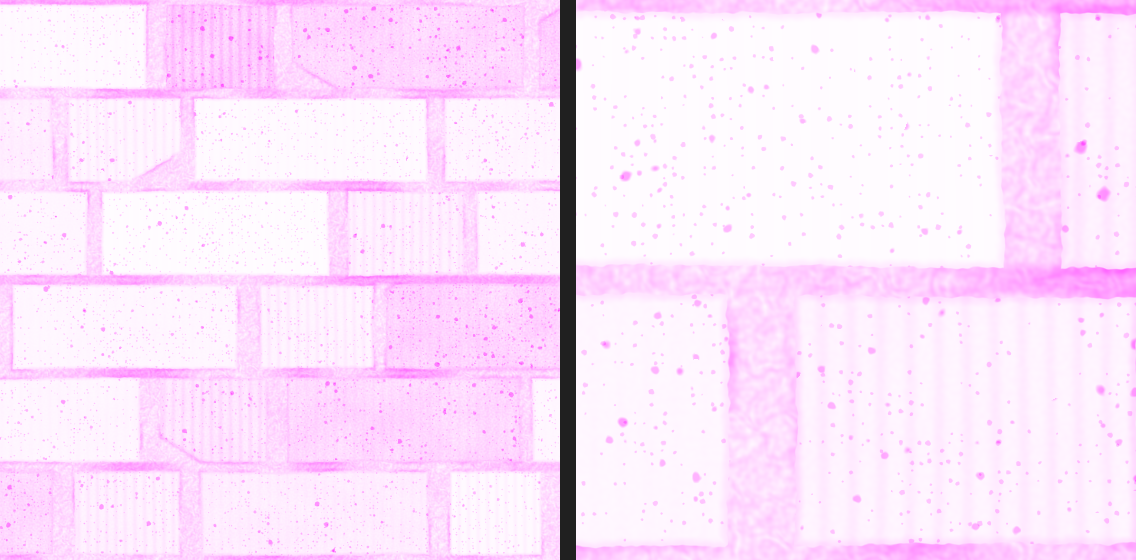
Left: the whole. Right: its middle third, enlarged.
Write a WebGL 1 fragment shader that draws this texture.

```glsl
precision highp float;
// Weathered wall: six courses of pale pink bricks, mixed lengths, pitted faces and rough mortar.

uniform vec2 u_resolution;

const float COURSES = 6.0;
const float HALF_HEIGHT = 0.0745;
const vec3 CHALK = vec3(1.0, 0.995, 1.0);
const vec3 MAGENTA = vec3(1.0, 0.3, 1.0);

float hash(vec2 p) {
  vec3 q = fract(vec3(p.xyx) * 0.1031);
  q += dot(q, q.yzx + 33.33);
  return fract((q.x + q.y) * q.z);
}

vec2 hash2(vec2 p) {
  return vec2(hash(p), hash(p + vec2(37.2, 91.7)));
}

float slope(vec2 cell, vec2 offset) {
  float angle = 6.2832 * hash(cell);
  return dot(vec2(cos(angle), sin(angle)), offset);
}

// Gradient noise, roughly -0.7 to 0.7
float noise(vec2 p) {
  vec2 i = floor(p), f = fract(p);
  vec2 u = f * f * f * (f * (f * 6.0 - 15.0) + 10.0);
  vec2 e = vec2(1.0, 0.0);
  return mix(mix(slope(i, f), slope(i + e.xy, f - e.xy), u.x),
             mix(slope(i + e.yx, f - e.yx), slope(i + e.xx, f - e.xx), u.x), u.y);
}

float fbm(vec2 p) {
  float sum = 0.0, gain = 0.6;
  for (int i = 0; i < 4; i++) {
    sum += gain * noise(p);
    p = p * 2.03 + 17.1;
    gain *= 0.5;
  }
  return sum;
}

// Round pits of random size, one per cell at most
float pits(vec2 p, float cells, float density, float maxRadius, float pixel) {
  vec2 q = p * cells, cell = floor(q);
  vec2 center = 0.5 + 0.45 * (hash2(cell + cells) - 0.5);
  float size = hash(cell + 5.3);
  float radius = maxRadius * mix(0.35, 1.0, size * size);
  float blur = max(pixel * cells * 0.8, 0.08);
  float d = length(fract(q) - center) + 0.12 * noise(q * 3.0);
  float present = step(hash(cell + 71.9), density);
  return present * (1.0 - smoothstep(radius - blur, radius + blur, d));
}

float firstJoint(float row) {
  if (row < 0.5) return 0.279;
  if (row < 1.5) return 0.107;
  if (row < 2.5) return 0.169;
  if (row < 3.5) return 0.008;
  return row < 4.5 ? 0.268 : 0.113;
}

// Stain of the bricks of one course, left to right
vec4 courseStain(float row) {
  if (row < 0.5) return vec4(0.04, 0.85, 0.72, 0.9);
  if (row < 1.5) return vec4(0.25, 0.12, 0.03, 0.12);
  if (row < 2.5) return vec4(0.12, 0.0, 0.2, 0.12);
  if (row < 3.5) return vec4(0.0, 0.1, 0.15, 0.75);
  return row < 4.5 ? vec4(0.12, 0.4, 0.68, 0.1) : vec4(0.65, 0.2, 0.28, 0.05);
}

// Left edge, right edge and index of the brick at x
vec3 brickSpan(float x, float row) {
  float longFirst = step(1.5, row) * step(row, 3.5);
  float last = row > 4.5 ? 0.872 : 1.03;
  vec4 offsets = vec4(0.0, mix(0.227, 0.436, longFirst), 0.671, last);
  vec3 span = vec3(-0.2, 1.25, 0.0);
  for (int i = 0; i < 4; i++) {
    float joint = firstJoint(row) + offsets[i];
    float halfGap = mix(0.011, 0.021, hash(vec2(row, float(i) + 3.0)));
    if (x > joint) span = vec3(joint + halfGap, span.y, span.z + 1.0);
    else span.y = min(span.y, joint - halfGap);
  }
  return span;
}

// Signed distance to a brick, with one corner broken off some of them
float brickDistance(vec2 p, vec2 halfSize, vec2 id) {
  vec2 q = abs(p) - halfSize;
  float d = length(max(q, 0.0)) + min(max(q.x, q.y), 0.0);
  vec2 corner = sign(hash2(id + 8.1) - 0.5);
  vec2 cut = normalize(vec2(0.6, 1.0));
  float chip = 0.045 * smoothstep(0.45, 1.0, hash(id + 23.0));
  return max(d, dot(p * corner, cut) - dot(halfSize, cut) + chip);
}

float brickInk(vec2 p, float stain, float ridged, float edge, float pixel) {
  float mottle = fbm(p * 14.0), grain = noise(p * 260.0);
  float ink = 0.012 + stain * (0.28 + 0.17 * mottle + 0.14 * grain);
  float ridge = 0.5 + 0.5 * sin(p.x * 370.0 + 1.5 * noise(p * vec2(12.0, 4.0)));
  ink += ridged * ridge * ridge * (0.04 + 0.11 * stain);
  ink += 0.1 * (1.0 - smoothstep(0.0, 0.006, -edge));
  float clump = clamp(0.5 + 1.3 * fbm(p * 9.0 + 40.0), 0.0, 1.0);
  ink += 0.28 * pits(p, 170.0, 0.1 + 0.25 * clump, 0.28, pixel);
  ink += 0.38 * pits(p + 0.37, 95.0, (0.12 + 0.3 * stain) * clump, 0.26, pixel);
  return ink + 0.5 * pits(p + 0.71, 60.0, (0.05 + 0.3 * stain) * clump, 0.27, pixel);
}

float mortarInk(vec2 p, float edge) {
  float grit = noise(p * 130.0 + 2.0 * noise(p * 60.0)) + 0.6 * noise(p * 250.0);
  float ink = 0.2 + 0.17 * grit + 0.12 * fbm(p * 11.0);
  float bed = floor(p.y * COURSES + 0.5);
  float fromBed = abs(p.y - bed / COURSES);
  float patches = smoothstep(-0.2, 0.35, noise(vec2(p.x * 6.0, bed * 3.7 + 0.4)));
  ink += 0.3 * patches * (1.0 - smoothstep(0.004, 0.012, fromBed));
  float shade = smoothstep(-0.2, 0.5, noise(p * 13.0 + 9.0));
  return ink + 0.3 * shade * (1.0 - smoothstep(0.0, 0.008, edge));
}

void main() {
  vec2 p = gl_FragCoord.xy / u_resolution;
  float pixel = 1.0 / min(u_resolution.x, u_resolution.y);
  vec2 warped = p + 0.004 * vec2(noise(p * 6.0), noise(p * 5.0 + 31.0));

  // Courses counted from the top
  float row = clamp(floor((1.0 - warped.y) * COURSES), 0.0, COURSES - 1.0);
  vec3 span = brickSpan(warped.x, row);
  vec2 id = vec2(row, span.z);
  vec2 center = vec2(0.5 * (span.x + span.y), 1.0 - (row + 0.5) / COURSES);
  vec2 halfSize = vec2(0.5 * (span.y - span.x), HALF_HEIGHT);
  float edge = brickDistance(warped - center, halfSize, id);
  edge += 0.0025 * fbm(p * 45.0) + 0.0012 * noise(p * 170.0);

  vec4 chosen = 1.0 - step(0.5, abs(vec4(0.0, 1.0, 2.0, 3.0) - span.z));
  float stain = dot(courseStain(row), chosen);
  float ridged = max(step(halfSize.x, 0.13), 0.35 * hash(id + 4.0));
  float face = 1.0 - smoothstep(-pixel, pixel, edge);
  float ink = mix(mortarInk(p, edge), brickInk(p, stain, ridged, edge, pixel), face);
  gl_FragColor = vec4(mix(CHALK, MAGENTA, clamp(ink, 0.0, 1.0)), 1.0);
}
```
